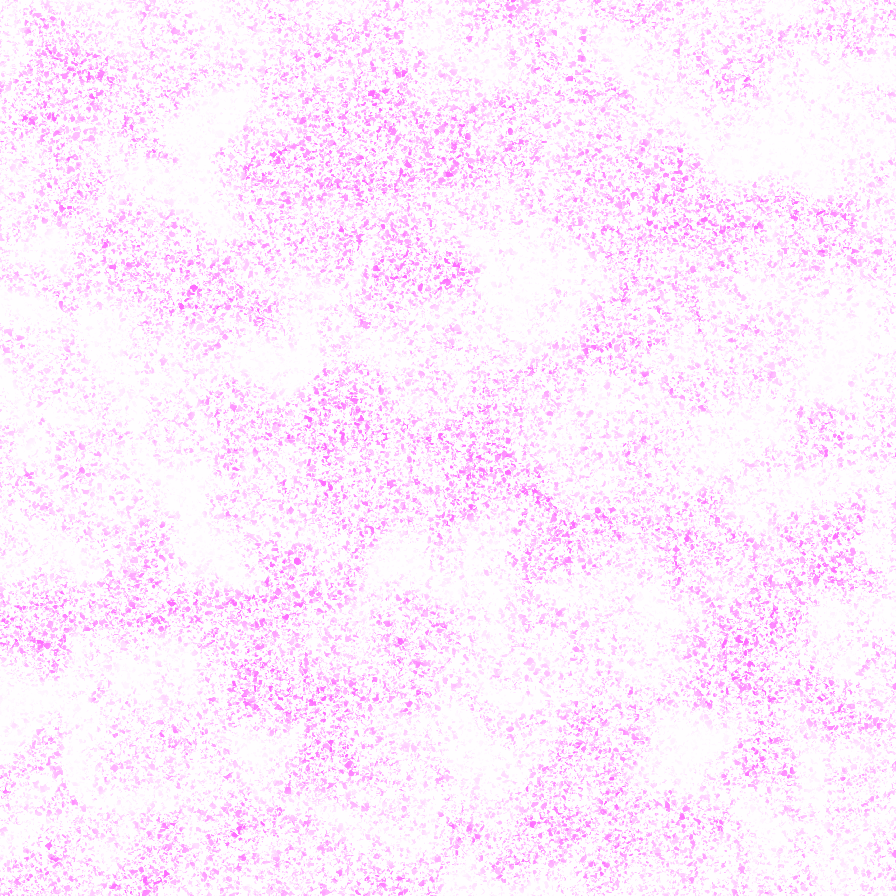
Write a Shadertoy shader that draws this texture.

```glsl
// Magenta grains scattered over white in cloudy drifts.
// Three layers of jittered, ragged flecks, from coarse to dust, are
// thinned and faded by a warped fractal noise that leaves bare patches.

float hash(vec2 p)
{
    return fract(sin(dot(p, vec2(127.1, 311.7))) * 43758.5453);
}

float noise(vec2 p)
{
    vec2 i = floor(p), f = fract(p);
    f = f * f * (3.0 - 2.0 * f);
    return mix(mix(hash(i), hash(i + vec2(1, 0)), f.x),
               mix(hash(i + vec2(0, 1)), hash(i + vec2(1, 1)), f.x), f.y);
}

float fbm(vec2 p)
{
    float sum = 0.0, amp = 0.5;
    for (int i = 0; i < 4; i++)
    {
        sum += amp * noise(p);
        p = mat2(1.6, 1.2, -1.2, 1.6) * p + 17.3;
        amp *= 0.65;
    }
    return sum / 1.174;
}

// Strongest grain at this point, 0 to 1, for one size of grain
float grains(vec2 uv, float scale, float density, float seed)
{
    vec2 p = uv * scale + seed;
    float edge = scale / iResolution.y;

    // Ragged outlines
    p += 0.8 * (vec2(noise(p * 1.9), noise(p * 1.9 + 31.7)) - 0.5);

    float ink = 0.0;
    for (int y = -1; y <= 1; y++)
    for (int x = -1; x <= 1; x++)
    {
        vec2 cell = floor(p) + vec2(x, y);
        if (hash(cell + 5.3) > density) continue;

        vec2 d = p - cell - vec2(hash(cell + 1.1), hash(cell + 2.7));
        float angle = 6.2832 * hash(cell + 3.9);
        d = mat2(cos(angle), sin(angle), -sin(angle), cos(angle)) * d;
        d.y *= 1.35;

        float radius = mix(0.2, 0.54, hash(cell + 7.7));
        float cover = clamp(0.5 + (radius - length(d)) / edge, 0.0, 1.0);
        ink = max(ink, cover * mix(0.4, 1.0, hash(cell + 9.2)));
    }
    return ink;
}

void mainImage(out vec4 fragColor, in vec2 fragCoord)
{
    vec2 uv = fragCoord / iResolution.y;

    // Small cloudy drifts and bare patches
    vec2 warp = vec2(noise(uv * 16.0 + 3.0), noise(uv * 16.0 + 47.0)) - 0.5;
    float cloud = smoothstep(0.23, 0.76, fbm(uv * 13.0 + warp * 0.9 + 11.0));
    float density = mix(0.26, 0.5, cloud);

    // Coarse, medium and dust grains
    float ink = grains(uv, 142.0, density * 0.85, 13.0);
    ink = max(ink, 0.9 * grains(uv, 225.0, density * 0.9, 71.0));
    ink = max(ink, 0.65 * grains(uv, 370.0, density * 0.9, 139.0));

    // Tone drifts a little inside each grain
    ink *= mix(0.85, 1.1, noise(uv * 260.0));
    ink *= mix(0.05, 0.66, cloud);

    vec3 white = vec3(1.0, 0.997, 1.0);
    vec3 magenta = vec3(1.0, 0.0, 1.0);
    fragColor = vec4(mix(white, magenta, min(ink, 0.57)), 1.0);
}
```
